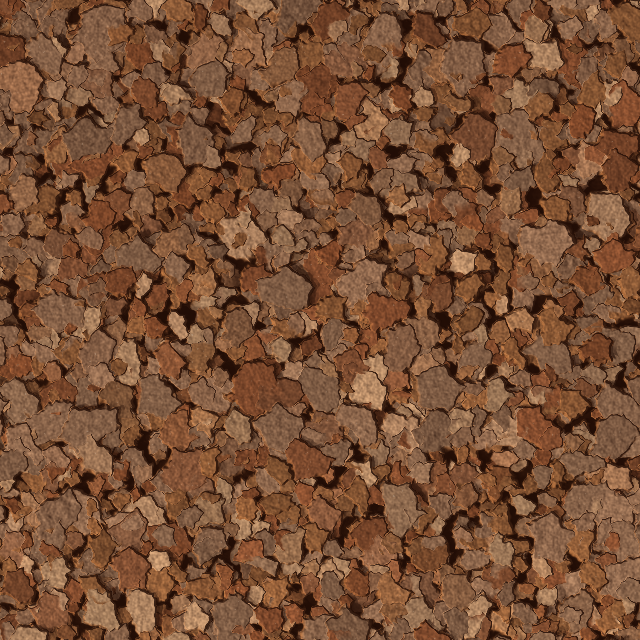
A WebGL 1 fragment shader for this texture:

```glsl
precision highp float;
uniform vec2 u_resolution;

const float GRAINS_ACROSS = 17.0;
const float SMALL_RATIO = 1.75;
const float BEVEL = 0.13;
const float RELIEF = 0.34;
const float SLOPE_STEP = 0.025;
const float SHADOW_STEP = 0.10;
const float SHADOW_RISE = 0.13;
const float SHADOW_DEPTH = 0.62;
const float SPECKLE = 0.24;
const float STREAK = 0.22;
const vec3 LIGHT = vec3(-0.75, -0.35, 0.85);
const vec3 PIT = vec3(0.115, 0.040, 0.015);
const vec3 TAN = vec3(0.575, 0.370, 0.220);
const vec3 GREY = vec3(0.555, 0.405, 0.300);
const vec3 RUST = vec3(0.510, 0.285, 0.165);
const vec3 PALE = vec3(0.660, 0.500, 0.365);
const vec3 RIM = vec3(0.640, 0.385, 0.200);
const vec3 GLINT = vec3(0.80, 0.72, 0.63);

struct Surface {
  float height;
  float inside;
  vec2 axis;
  vec3 tint;
};

vec3 hash3(vec2 p) {
  vec3 h = fract(vec3(p.xyx) * vec3(0.1031, 0.1030, 0.0973));
  h += dot(h, h.yxz + 33.33);
  return fract((h.xxy + h.yzz) * h.zyx);
}

float corner(vec2 cell, vec2 f, vec2 o) {
  return dot(hash3(cell + o).xy * 2.0 - 1.0, f - o);
}

float gradientNoise(vec2 p) {
  vec2 i = floor(p), f = fract(p);
  vec2 u = f * f * f * (f * (f * 6.0 - 15.0) + 10.0);
  float low = mix(corner(i, f, vec2(0.0)), corner(i, f, vec2(1.0, 0.0)), u.x);
  float high = mix(corner(i, f, vec2(0.0, 1.0)), corner(i, f, vec2(1.0)), u.x);
  return mix(low, high, u.y);
}

vec2 noisePair(vec2 p) {
  return vec2(gradientNoise(p), gradientNoise(p + 37.7));
}

vec3 grainTint(vec3 rnd) {
  vec3 c = mix(TAN, GREY, smoothstep(0.35, 0.65, rnd.x));
  c = mix(c, RUST, 0.9 * smoothstep(0.60, 0.85, rnd.y));
  c = mix(c, PALE, smoothstep(0.78, 0.98, rnd.z));
  return c * mix(0.88, 1.10, fract(rnd.x * 9.7 + rnd.z));
}

// Distance to a chip with five unevenly cut sides
float chipDistance(vec2 q, float size, float seed) {
  const mat2 FIFTH_TURN = mat2(0.3090, 0.9511, -0.9511, 0.3090);
  vec2 side = vec2(1.0, 0.0);
  float d = -1.0;
  for (int k = 0; k < 5; k++) {
    seed = fract(seed * 17.31 + 0.37);
    d = max(d, dot(q, side) - size * mix(0.65, 1.2, seed));
    side = FIFTH_TURN * side;
  }
  return d;
}

// Lays one scattered layer of chips; the highest chip stays visible
void layChips(vec2 p, float lift, inout Surface top) {
  vec2 home = floor(p);
  for (int y = -1; y <= 1; y++) {
    for (int x = -1; x <= 1; x++) {
      vec2 cell = home + vec2(float(x), float(y));
      vec3 place = hash3(cell + 11.0);
      vec2 q = p - cell - mix(vec2(0.15), vec2(0.85), place.xy);
      if (dot(q, q) > 1.3) continue;
      vec3 rnd = hash3(cell + 83.0);
      float turn = 6.2832 * place.z;
      vec2 axis = vec2(cos(turn), sin(turn));
      vec2 local = vec2(dot(q, axis), dot(q, vec2(-axis.y, axis.x)));
      local.x *= mix(0.68, 1.0, rnd.y);
      float d = chipDistance(local, mix(0.37, 0.66, rnd.x), rnd.z);
      if (d > 0.0) continue;
      float tilt = dot(q, rnd.zx - 0.5) * 0.8;
      float level = lift * (mix(0.55, 1.0, fract(rnd.y * 7.3)) + tilt);
      float h = level * smoothstep(0.0, BEVEL, -d);
      top.tint = mix(top.tint, grainTint(rnd), smoothstep(-0.03, 0.03, h - top.height));
      if (h > top.height) {
        top.height = h;
        top.inside = -d;
        top.axis = axis;
      }
    }
  }
}

Surface corkSurface(vec2 p) {
  vec2 ragged = p + 0.20 * noisePair(p * 2.3) + 0.09 * noisePair(p * 7.0);
  Surface s = Surface(0.04, 0.0, vec2(1.0, 0.0), RUST);
  layChips(ragged, 1.0, s);
  layChips(ragged * SMALL_RATIO + 51.3, 0.82, s);
  layChips(ragged * SMALL_RATIO + 147.6, 0.58, s);
  s.height += 0.08 * gradientNoise(p * 5.0) + 0.035 * gradientNoise(p * 13.0);
  return s;
}

void main() {
  vec2 uv = gl_FragCoord.xy / min(u_resolution.x, u_resolution.y);
  vec2 p = uv * GRAINS_ACROSS + 5.0;
  vec3 light = normalize(LIGHT);
  Surface s = corkSurface(p);

  // Side light on the relief
  vec2 slope = vec2(corkSurface(p + vec2(SLOPE_STEP, 0.0)).height,
                    corkSurface(p + vec2(0.0, SLOPE_STEP)).height) - s.height;
  vec3 normal = normalize(vec3(-slope * RELIEF / SLOPE_STEP, 1.0));
  float diffuse = max(dot(normal, light), 0.0) / light.z;

  // Cast shadows and dark crevices
  float blocked = 0.0;
  for (int i = 1; i <= 3; i++) {
    float reach = float(i);
    float h = corkSurface(p + normalize(light.xy) * SHADOW_STEP * reach).height;
    blocked = max(blocked, h - s.height - SHADOW_RISE * reach);
  }
  float shade = (0.20 + 0.74 * diffuse) * (1.0 - SHADOW_DEPTH * smoothstep(0.0, 0.35, blocked));
  shade *= mix(0.08, 1.0, smoothstep(0.02, 0.50, s.height));

  // Fine fibre, speckle and glints
  vec2 along = vec2(dot(p, s.axis), dot(p, vec2(-s.axis.y, s.axis.x)));
  float speckle = gradientNoise(p * 15.0 + 9.0) + gradientNoise(p * 8.0 + 70.0);
  float streak = gradientNoise(along * vec2(3.0, 14.0));
  shade *= 1.0 + SPECKLE * speckle + STREAK * streak;
  shade *= 1.04 - 0.10 * uv.y;

  vec3 albedo = mix(RIM, s.tint, smoothstep(0.02, 0.15, s.inside));
  vec3 color = mix(PIT, albedo, clamp(shade, 0.0, 1.3));
  float glint = smoothstep(0.34, 0.60, gradientNoise(p * 14.0 + 210.0));
  color = mix(color, GLINT, 0.35 * glint * smoothstep(0.6, 1.0, shade));
  gl_FragColor = vec4(color, 1.0);
}
```
